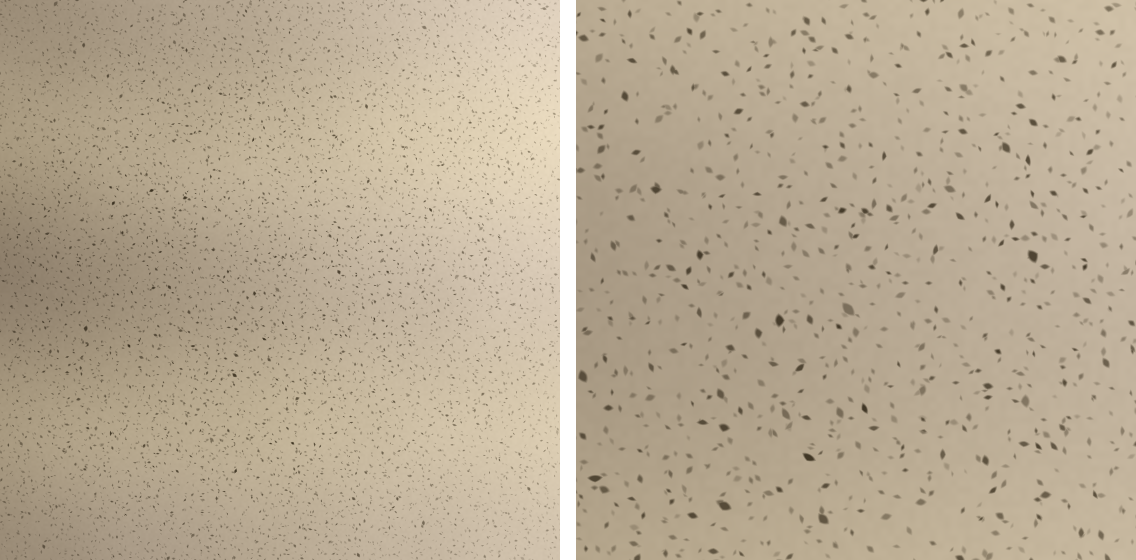
Left, the full canvas; right, a detail of the centre.
Write a WebGL 2 fragment shader that draws this texture.

```glsl
#version 300 es
precision highp float;
// Cream speckled stone with small dark flecks under soft, uneven warm light.

uniform vec2 u_resolution;
out vec4 fragColor;

const float TAU = 6.2831853;

vec3 hash3(vec2 p, float seed) {
    vec3 q = fract(vec3(p.xyx + seed * 17.31) * vec3(0.1031, 0.1030, 0.0973));
    q += dot(q, q.yxz + 33.33);
    return fract((q.xxy + q.yzz) * q.zyx);
}

float valueNoise(vec2 p) {
    vec2 cell = floor(p);
    vec2 f = fract(p);
    f = f * f * (3.0 - 2.0 * f);
    float bottom = mix(hash3(cell, 5.0).x, hash3(cell + vec2(1, 0), 5.0).x, f.x);
    float top = mix(hash3(cell + vec2(0, 1), 5.0).x, hash3(cell + vec2(1, 1), 5.0).x, f.x);
    return mix(bottom, top, f.y);
}

// Scattered angular flecks: one candidate per cell, kept with the given chance.
float flecks(vec2 uv, float cells, float radius, float chance, float seed) {
    float softness = 0.0007 + 0.5 / u_resolution.y;
    vec2 home = floor(uv * cells);
    float ink = 0.0;
    for (int y = -1; y <= 1; y++) {
        for (int x = -1; x <= 1; x++) {
            vec2 cell = home + vec2(x, y);
            vec3 place = hash3(cell, seed);
            vec3 trait = hash3(cell, seed + 3.0);
            if (place.z > chance) continue;

            vec2 d = uv - (cell + place.xy) / cells;
            float angle = 0.8 + (trait.x - 0.5) * 0.75 * TAU;
            float c = cos(angle), s = sin(angle);
            d = mat2(c, -s, s, c) * d;

            // Elongated body with a lopsided outline.
            float size = radius * mix(0.6, 1.35, trait.y * trait.y);
            d.y += 0.35 * abs(d.x) * (trait.z - 0.5);
            d /= vec2(1.4, mix(0.65, 1.0, trait.z));
            float dist = mix(length(d), abs(d.x) + abs(d.y), 0.35) - size;
            float cover = 1.0 - smoothstep(-softness, softness, dist);
            ink = max(ink, cover * mix(0.4, 1.0, fract(trait.z * 7.0 + trait.y)));
        }
    }
    return ink;
}

// Brightness: darker left side, two horizontal light bands, glowing upper right.
float lighting(vec2 uv) {
    float band = -cos(2.0 * TAU * (uv.y + 0.04 * sin(3.0 * uv.x)));
    vec2 glow = uv - vec2(1.0, 0.88);
    vec2 shade = (uv - vec2(0.0, 0.52)) * vec2(1.0, 1.8);
    return 0.640 + 0.20 * uv.x
        + 0.034 * band * (1.0 - 0.6 * uv.x)
        + 0.065 * exp(-6.0 * dot(glow, glow))
        - 0.055 * exp(-8.0 * dot(shade, shade));
}

void main() {
    vec2 uv = gl_FragCoord.xy / u_resolution.y;

    // Base surface with faint cloudiness and fine grain.
    float light = lighting(uv);
    light += 0.014 * (valueNoise(uv * 9.0) - 0.5);
    light += 0.016 * (valueNoise(uv * 240.0) - 0.5);
    float warmth = 0.012 * sin(2.0 * TAU * uv.y - 1.6) + 0.012 * (valueNoise(uv * 4.0) - 0.5);
    vec3 color = vec3(light, light - 0.058, light - 0.152 - warmth);

    // Pale dust, common flecks, and a few larger dark chips.
    float ink = 0.45 * flecks(uv, 80.0, 0.0014, 0.75, 1.0);
    ink = max(ink, 0.80 * flecks(uv, 72.0, 0.0016, 0.75, 11.0));
    ink = max(ink, 0.95 * flecks(uv, 34.0, 0.0021, 0.45, 23.0));
    ink = max(ink, flecks(uv, 13.0, 0.0027, 0.28, 37.0));

    // Glare and the outer rim wash the flecks out.
    vec2 offset = uv - vec2(0.42, 0.48);
    float contrast = mix(1.0, 0.55, smoothstep(0.2, 0.75, length(offset)));
    color *= 1.0 - ink * contrast * vec3(0.70, 0.73, 0.80);

    fragColor = vec4(color, 1.0);
}
```
